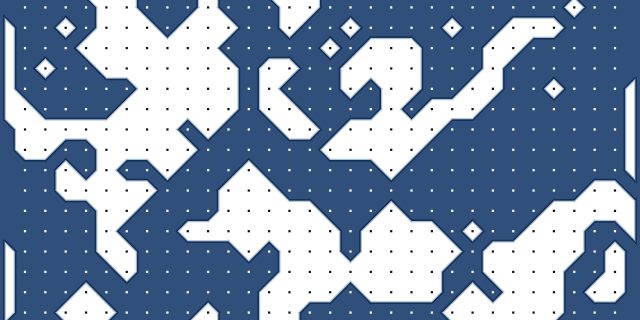
Reproduce this pattern procedurally as a WebGL 1 fragment shader.

```glsl
precision highp float;
// Marching squares on a sparse lattice of dots: thresholded noise marks each
// lattice point white or blue, and every cell between four points is cut by
// straight lines through its edge midpoints. A navy and a pale line trace the cut.

uniform vec2 u_resolution;

float hash(vec2 p) {
  vec3 q = fract(vec3(p.xyx) * 0.1031);
  q += dot(q, q.yzx + 33.33);
  return fract((q.x + q.y) * q.z);
}

float valueNoise(vec2 p) {
  vec2 i = floor(p);
  vec2 f = fract(p);
  f = f * f * (3.0 - 2.0 * f);
  return mix(mix(hash(i), hash(i + vec2(1.0, 0.0)), f.x),
             mix(hash(i + vec2(0.0, 1.0)), hash(i + 1.0), f.x), f.y);
}

// 1 for a white lattice point, 0 for a blue one
float isWhite(vec2 id) {
  float n = 0.62 * valueNoise(id * 0.46 + 57.3)
          + 0.38 * hash(id + 131.0);
  return step(0.53, n);
}

// Signed distance to the contour inside one cell, positive in white
float contour(vec2 cell, vec2 p) {
  float a = isWhite(cell);
  float b = isWhite(cell + vec2(1.0, 0.0));
  float c = isWhite(cell + vec2(0.0, 1.0));
  float d = isWhite(cell + 1.0);
  float count = a + b + c + d;
  vec2 slope = vec2(b + d - a - c, c + d - a - b);
  if (dot(slope, slope) > 0.5)
    return (dot(p, slope) + 0.5 * (count - 2.0)) / length(slope);
  // Saddle: two white corners cut off, blue joined through the middle
  if (count == 2.0)
    return (abs(p.x + (a > 0.5 ? p.y : -p.y)) - 0.5) * 0.7071;
  return count - 2.0;
}

// Smoothed step, one pixel wide
float cover(float dist, float pixel) {
  return clamp(dist / pixel + 0.5, 0.0, 1.0);
}

void main() {
  const float rows = 15.73;
  float pixel = rows / u_resolution.y;
  vec2 q = (gl_FragCoord.xy - 0.5 * u_resolution) * pixel;
  vec2 cell = floor(q + 0.5);
  vec2 p = q - cell;

  // Contour, closed off at the last whole cell on the left and right
  float side = floor(0.5 * u_resolution.x * pixel - 0.5) + 0.5;
  float dist = min(contour(cell, p), side - abs(q.x));

  // Blue fill, navy line, pale line, white fill
  vec3 color = vec3(0.19, 0.31, 0.48);
  color = mix(color, vec3(0.08, 0.19, 0.34), cover(dist + 0.08, pixel));
  color = mix(color, vec3(0.67, 0.75, 0.85), cover(dist, pixel));
  color = mix(color, vec3(1.0), cover(dist - 0.06, pixel));

  // Square lattice dots: near black on white, white on blue
  vec2 fromDot = 0.055 - abs(abs(p) - 0.5);
  float dotCover = cover(fromDot.x, pixel) * cover(fromDot.y, pixel);
  vec3 dotColor = mix(vec3(1.0), vec3(0.05, 0.07, 0.11), step(0.0, dist));
  color = mix(color, dotColor, dotCover * step(abs(q.x), side - 0.5));

  gl_FragColor = vec4(color, 1.0);
}
```
